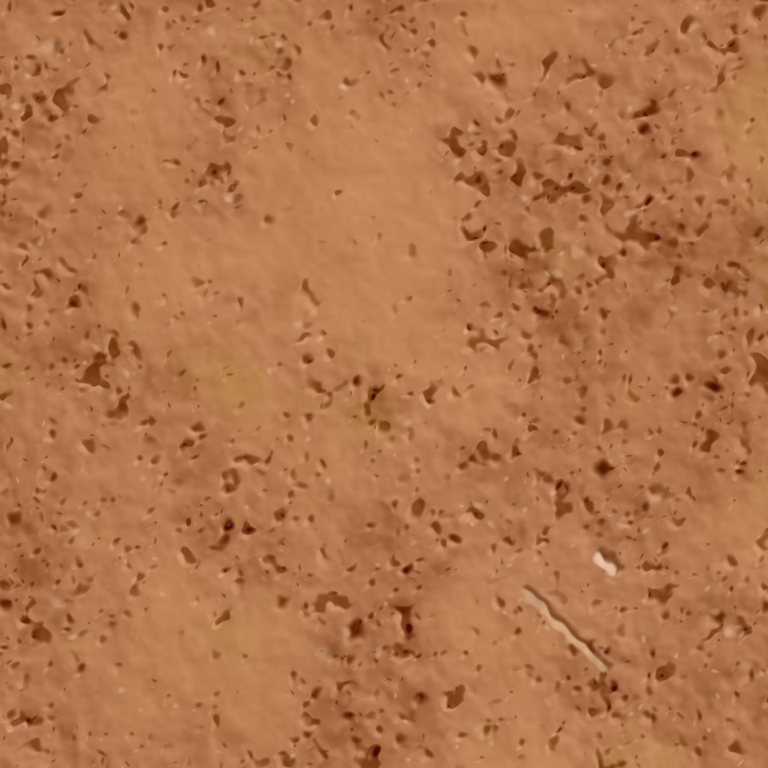
Reproduce this texture procedurally as a Shadertoy shader.

```glsl
// Dry reddish soil: a smooth clay ground with rough patches, dark pits with lit rims,
// pale grit and two straw pieces. Tone is summed from value noise, embossed relief,
// ragged noise hollows and scattered soft pits, then turned into an earth colour.

const vec2 LIGHT_SHIFT = vec2(0.006, 0.007); // lit rims fall to the lower left
const vec3 PALE_STONE = vec3(0.88, 0.73, 0.62);
const vec3 STRAW = vec3(0.80, 0.62, 0.47);
const vec3 SHADOW = vec3(0.36, 0.17, 0.06);

vec3 hash3(vec2 p) {
    vec3 q = fract(p.xyx * vec3(0.1031, 0.1030, 0.0973));
    q += dot(q, q.yxz + 33.33);
    return fract((q.xxy + q.yzz) * q.zyx);
}

float noise(vec2 p) {
    vec2 i = floor(p), f = fract(p);
    f = f * f * (3.0 - 2.0 * f);
    float low = mix(hash3(i).x, hash3(i + vec2(1, 0)).x, f.x);
    float high = mix(hash3(i + vec2(0, 1)).x, hash3(i + vec2(1, 1)).x, f.x);
    return mix(low, high, f.y);
}

float fbm(vec2 p) {
    float sum = 0.0, weight = 0.5;
    for (int i = 0; i < 4; i++) {
        sum += weight * noise(p);
        p = mat2(1.6, 1.2, -1.2, 1.6) * p + 5.3;
        weight *= 0.5;
    }
    return sum / 0.9375;
}

// Slope of the noise seen under slanting light
float relief(vec2 p) {
    return noise(p) - noise(p + vec2(0.5, 0.6));
}

// Ragged hollows where two turned noises peak above a level
float hollows(vec2 p, float level) {
    float coarse = noise(mat2(0.8, 0.6, -0.6, 0.8) * p * 52.0);
    float fine = noise(mat2(0.9, -0.44, 0.44, 0.9) * p * 88.0 + 15.0);
    return smoothstep(level, level + 0.17, 0.62 * coarse + 0.38 * fine);
}

// Soft tilted ellipses, one per cell; share is the part of cells that holds one
float grains(vec2 p, float cells, float share, float seed) {
    p = p * cells + seed;
    vec2 home = floor(p);
    float cover = 0.0;
    for (int y = -1; y <= 1; y++) {
        for (int x = -1; x <= 1; x++) {
            vec2 cell = home + vec2(x, y);
            vec3 place = hash3(cell + seed);
            vec3 shape = hash3(cell + seed + 91.7);
            float angle = 0.9 + 2.6 * (shape.x - 0.5);
            float c = cos(angle), s = sin(angle);
            vec2 d = mat2(c, -s, s, c) * (p - cell - 0.15 - 0.7 * place.xy);
            d.y *= mix(1.0, 1.7, shape.y);
            float radius = mix(0.24, 0.44, shape.z * shape.z);
            float strength = smoothstep(0.0, 0.06, share - place.z);
            cover = max(cover, strength * smoothstep(1.0, 0.15, length(d) / radius));
        }
    }
    return cover;
}

// Change of tone from a hollow and its shifted rim
float pitTone(float hollow, float rim, float depth) {
    return depth * (0.36 * rim * (1.0 - hollow) - hollow);
}

float pits(vec2 p, float cells, float share, float seed, float depth) {
    return pitTone(grains(p, cells, share, seed), grains(p + LIGHT_SHIFT, cells, share, seed), depth);
}

float capsule(vec2 p, vec2 a, vec2 b, float radius) {
    vec2 d = b - a;
    return length(p - a - d * clamp(dot(p - a, d) / dot(d, d), 0.0, 1.0)) - radius;
}

vec3 layStraw(vec3 ground, vec2 p, vec2 a, vec2 b, float radius, vec3 tint) {
    float shade = smoothstep(0.005, -0.004, capsule(p - vec2(0.006, 0.005), a, b, radius));
    float body = smoothstep(0.003, -0.003, capsule(p, a, b, radius));
    ground = mix(ground, SHADOW, 0.6 * shade);
    return mix(ground, tint * (0.92 + 0.16 * noise(p * 80.0)), body);
}

// How broken the surface is: calm above the middle, coarse at the edges
float roughness(vec2 p) {
    vec2 fromCalm = (p - vec2(0.4, 0.74)) * vec2(3.6, 3.2);
    vec2 fromCorner = p - vec2(0.05, 0.92);
    float bias = 0.3 * exp(-20.0 * dot(fromCorner, fromCorner)) - 0.25 * exp(-dot(fromCalm, fromCalm));
    return smoothstep(0.2, 0.82, fbm(p * 6.0 + 3.1) + 0.06 + bias);
}

void mainImage(out vec4 fragColor, in vec2 fragCoord) {
    vec2 p = fragCoord / iResolution.xy;
    float rough = roughness(p);
    vec2 warp = vec2(noise(p * 75.0), noise(p * 75.0 + 37.0)) - 0.5;
    vec2 q = p + 0.008 * warp;

    // Ground tone with broad stains and embossed texture
    float tone = 0.742 - 0.07 * rough + 0.08 * (fbm(p * 8.0 + 20.0) - 0.5);
    tone += relief(q * 58.0) * mix(0.03, 0.10, rough);
    tone += relief(p * 115.0 + 9.0) * mix(0.02, 0.05, rough);
    tone -= 0.09 * rough * smoothstep(0.5, 0.75, fbm(q * 24.0 + 8.0));

    // Clustered ragged hollows, then separate pits from fine to coarse
    float level = 0.80 - 0.22 * rough * (0.4 + 1.2 * noise(p * 15.0 + 4.0));
    tone += pitTone(hollows(q, level), hollows(q + LIGHT_SHIFT, level), 0.20);
    tone += pits(q, 56.0, 0.05 + 0.34 * rough, 11.0, 0.15);
    tone += pits(q, 36.0, 0.04 + 0.28 * rough, 47.0, 0.22);
    tone += pits(q, 21.0, 0.025 + 0.10 * rough, 83.0, 0.34);
    tone = max(tone, 0.27);

    // Earth colour, rosier where rough and yellower in a few faint stains
    vec3 color = max(vec3(tone, tone - 0.23, tone - 0.398), 0.02);
    color += rough * vec3(0.0, -0.004, 0.018);
    color += smoothstep(0.66, 0.86, fbm(p * 6.0 + 61.0)) * vec3(-0.01, 0.015, -0.03);

    // Pale grit, then larger stones with a shadow on their right
    color = mix(color, PALE_STONE, 0.45 * grains(q, 46.0, 0.04 + 0.10 * rough, 129.0));
    float stone = grains(q, 25.0, 0.038, 171.0);
    float stoneShade = grains(q - vec2(0.014, 0.003), 25.0, 0.038, 171.0);
    color = mix(color, SHADOW, 0.75 * stoneShade * (1.0 - stone));
    color = mix(color, PALE_STONE, 0.9 * stone);

    // Straw pieces
    color = layStraw(color, q, vec2(0.68, 0.23), vec2(0.787, 0.126), 0.005, STRAW);
    color = layStraw(color, q, vec2(0.78, 0.276), vec2(0.799, 0.257), 0.006, PALE_STONE);
    fragColor = vec4(color, 1.0);
}
```
